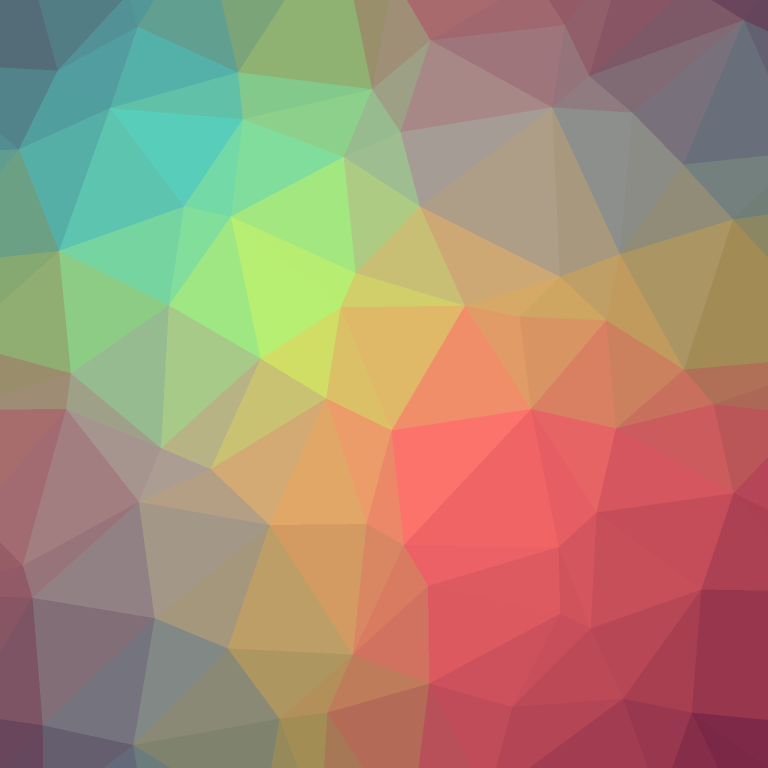
A Shadertoy shader for this background:

```glsl
#define CELLS 8.0        // grid cells across the canvas
#define JITTER 0.86      // share of a cell a vertex may wander in
#define SEED 3.0         // shifts the random layout
#define SAMPLES 2        // antialiasing samples per axis

// Colour ramp
#define SLATE vec3(0.333, 0.384, 0.439)
#define TEAL vec3(0.306, 0.804, 0.769)
#define LIME vec3(0.780, 0.957, 0.392)
#define CORAL vec3(1.000, 0.420, 0.420)
#define CRIMSON vec3(0.769, 0.302, 0.345)
#define WINE vec3(0.460, 0.145, 0.270)

vec2 hash2(vec2 cell) {
    vec2 k = vec2(dot(cell, vec2(127.1, 311.7)), dot(cell, vec2(269.5, 183.3)));
    return fract(sin(k + SEED) * 43758.5453);
}

float cross2(vec2 a, vec2 b) {
    return a.x * b.y - a.y * b.x;
}

// One vertex somewhere inside each grid cell
vec2 vertex(vec2 cell) {
    return cell + 0.5 + JITTER * (hash2(cell) - 0.5);
}

vec3 palette(float t) {
    float x = clamp(t, 0.0, 1.0) * 5.0;
    vec3 color = mix(SLATE, TEAL, min(x, 1.0));
    color = mix(color, LIME, clamp(x - 1.0, 0.0, 1.0));
    color = mix(color, CORAL, clamp(x - 2.0, 0.0, 1.0));
    color = mix(color, CRIMSON, clamp(x - 3.0, 0.0, 1.0));
    return mix(color, WINE, clamp(x - 4.0, 0.0, 1.0));
}

// The same ramp runs rightward and downward, averaged
vec3 gradient(vec2 uv) {
    return 0.5 * (palette(uv.x) + palette(1.0 - uv.y));
}

// True when the angles at a and c of the quad a, b, c, d exceed a half turn
bool splitsAlongAC(vec2 a, vec2 b, vec2 c, vec2 d) {
    vec2 ab = b - a, ad = d - a, cd = d - c, cb = b - c;
    return cross2(ab, ad) * dot(cd, cb) + dot(ab, ad) * cross2(cd, cb) < 0.0;
}

// Centroid of the triangle that covers p, in grid units
vec2 triangleCentroid(vec2 p) {
    vec2 corner = floor(p) - 1.0;
    for (int i = 0; i < 4; i++) {
        // Quad between four neighbouring vertices, counterclockwise
        vec2 cell = corner + vec2(i % 2, i / 2);
        vec2 a = vertex(cell);
        vec2 b = vertex(cell + vec2(1.0, 0.0));
        vec2 c = vertex(cell + vec2(1.0, 1.0));
        vec2 d = vertex(cell + vec2(0.0, 1.0));

        // Turn the quad so that its diagonal runs from a to c
        if (!splitsAlongAC(a, b, c, d)) {
            vec2 first = a;
            a = b; b = c; c = d; d = first;
        }

        // Keep the half on the same side as p
        if (cross2(c - a, p - a) > 0.0) {
            b = c;
            c = d;
        }
        float inside = min(cross2(b - a, p - a),
                       min(cross2(c - b, p - b), cross2(a - c, p - c)));
        if (inside >= 0.0) return (a + b + c) / 3.0;
    }
    return p;
}

void mainImage(out vec4 fragColor, in vec2 fragCoord) {
    vec3 color = vec3(0.0);
    for (int i = 0; i < SAMPLES * SAMPLES; i++) {
        vec2 offset = (vec2(i % SAMPLES, i / SAMPLES) + 0.5) / float(SAMPLES) - 0.5;
        vec2 uv = (fragCoord + offset) / iResolution.xy;
        color += gradient(triangleCentroid(uv * CELLS) / CELLS);
    }
    fragColor = vec4(color / float(SAMPLES * SAMPLES), 1.0);
}
```
